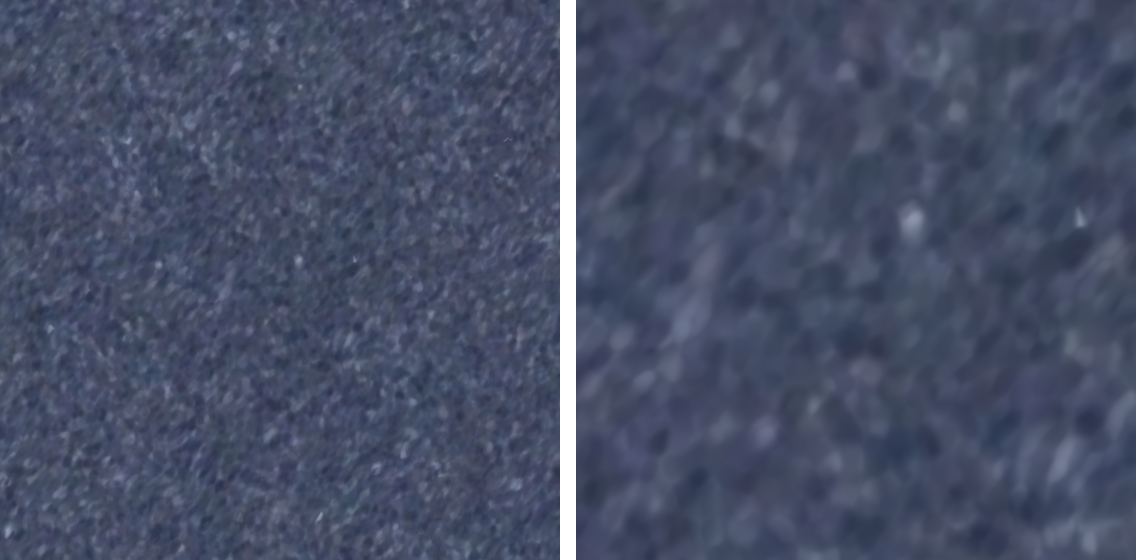
Left, the full canvas; right, a detail of the centre.
Reproduce this texture procedurally as a Shadertoy shader.

```glsl
// Dark blue-grey granite with soft slanted grains, faint colour mottling and pale flecks.
#define STONE_COLOR vec3(0.267, 0.299, 0.394)
#define FLECK_COLOR vec3(0.62, 0.65, 0.74)
#define COARSE_CELLS 74.0
#define FINE_CELLS 116.0
#define TINT_CELLS 40.0
#define PATCH_CELLS 13.0
#define FLECK_CELLS 24.0
#define FLECK_SHARE 0.05
#define GRAIN_ANGLE 1.08
#define GRAIN_STRETCH 1.35
#define CONTRAST 0.113
#define TINT_STRENGTH 0.034

vec3 hash3(vec2 cell) {
    vec3 p = fract(cell.xyx * vec3(0.1031, 0.1030, 0.0973));
    p += dot(p, p.yxz + 33.33);
    return fract((p.xxy + p.yzz) * p.zyx);
}

// Smooth cellular noise: three independent values in -1..1 that melt into each other.
vec3 softCells(vec2 p) {
    vec2 home = floor(p);
    vec3 total = vec3(0.0);
    float weightSum = 0.15;
    for (int y = -1; y <= 1; y++) {
        for (int x = -1; x <= 1; x++) {
            vec2 cell = home + vec2(x, y);
            vec2 toSeed = cell + hash3(cell + 71.0).xy - p;
            float falloff = max(1.0 - dot(toSeed, toSeed), 0.0);
            float weight = falloff * falloff * falloff * falloff;
            total += weight * (2.0 * hash3(cell) - 1.0);
            weightSum += weight;
        }
    }
    return total / weightSum;
}

// Sparse soft blobs, each with its own size and brightness.
float flecks(vec2 p) {
    vec2 home = floor(p);
    float light = 0.0;
    for (int y = -1; y <= 1; y++) {
        for (int x = -1; x <= 1; x++) {
            vec2 cell = home + vec2(x, y);
            vec3 trait = hash3(cell + 19.0);
            vec2 seed = cell + hash3(cell + 143.0).xy;
            float radius = mix(0.22, 0.48, trait.y);
            float blob = 1.0 - smoothstep(0.0, radius, length(p - seed));
            light = max(light, blob * step(trait.x, FLECK_SHARE) * mix(0.4, 1.0, trait.z));
        }
    }
    return light;
}

// Layered sines that bend the grain direction from place to place.
vec2 bend(vec2 p) {
    return 0.006 * sin(p.yx * vec2(17.0, 21.0) + vec2(0.6, 2.1))
         + 0.002 * sin(p.yx * vec2(53.0, 47.0) + p * 31.0);
}

void mainImage(out vec4 fragColor, in vec2 fragCoord) {
    vec2 uv = fragCoord / iResolution.y;

    // Slanted, stretched space for the grains
    vec2 along = vec2(cos(GRAIN_ANGLE), sin(GRAIN_ANGLE));
    vec2 bent = uv + bend(uv);
    vec2 slanted = vec2(dot(bent, along) / GRAIN_STRETCH,
                        dot(bent, vec2(-along.y, along.x))) + 5.0;

    // Layers of grain, tint and broad mottling
    vec3 coarse = softCells(slanted * COARSE_CELLS);
    vec3 fine = softCells(slanted * FINE_CELLS + 37.0);
    vec3 tint = softCells(bent * TINT_CELLS + 11.0);
    vec3 mottle = softCells(bent * PATCH_CELLS + 53.0);

    // Brightness has a longer tail towards the light side
    float grain = 0.62 * coarse.x + 0.40 * fine.x + 0.16 * mottle.x + 0.16 * tint.x;
    float peak = max(grain, 0.0);
    vec3 color = STONE_COLOR + CONTRAST * (grain + 1.1 * peak * peak);

    // Violet to green and blue to brown drift
    vec2 drift = 0.45 * tint.yz + 0.35 * mottle.yz + 0.25 * coarse.yz;
    color += TINT_STRENGTH * (drift.x * vec3(0.5, -0.4, 0.3) + drift.y * vec3(0.5, 0.1, -0.8));

    // Pale flecks with edges broken up by the grain
    vec2 ragged = bent * FLECK_CELLS + 0.22 * vec2(coarse.y, fine.y);
    float fleck = flecks(ragged) * clamp(0.7 + 0.6 * grain, 0.0, 1.0);
    color = mix(color, FLECK_COLOR, fleck);

    fragColor = vec4(clamp(color, 0.0, 1.0), 1.0);
}
```
